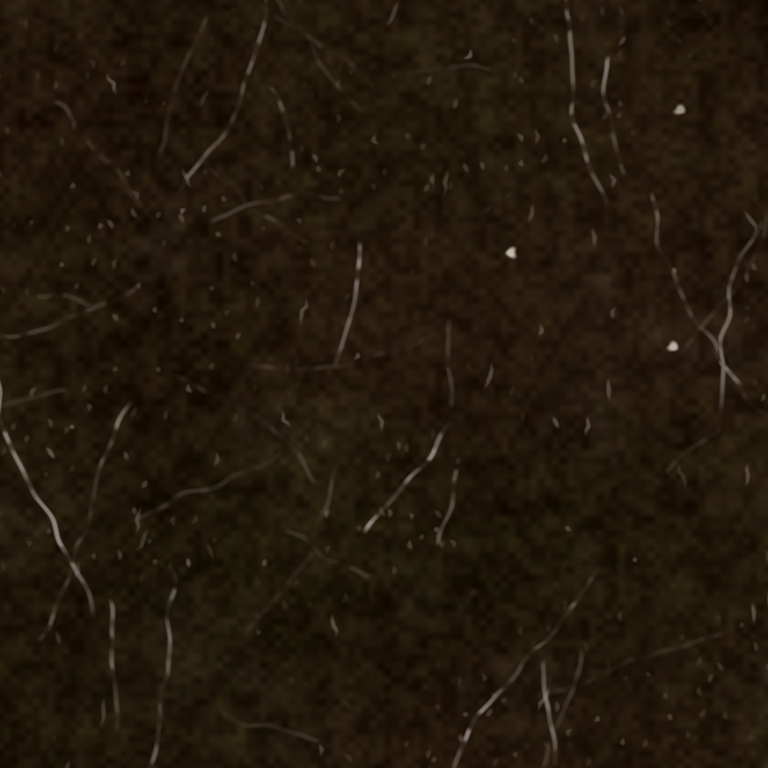
Reproduce this texture procedurally as a three.js fragment shader.

```glsl
// Dark brown marble with broken, mostly upright pale veins, faint cracks and small flecks.
varying vec2 vUv;

float hash(vec2 p) {
  return fract(sin(dot(p, vec2(127.1, 311.7))) * 43758.5453);
}

float noise(vec2 p) {
  vec2 cell = floor(p);
  vec2 f = fract(p);
  f = f * f * (3.0 - 2.0 * f);
  float low = mix(hash(cell), hash(cell + vec2(1.0, 0.0)), f.x);
  float high = mix(hash(cell + vec2(0.0, 1.0)), hash(cell + vec2(1.0, 1.0)), f.x);
  return mix(low, high, f.y);
}

mat2 rotation(float angle) {
  float c = cos(angle);
  float s = sin(angle);
  return mat2(c, -s, s, c);
}

// One wavering line through center, tapered at its ends and broken along its length
float vein(vec2 p, vec2 center, float angle, float halfLength, float width, float seed) {
  vec2 q = rotation(angle) * (p - center);
  q.x += 0.025 * sin(q.y * 11.0 + seed * 2.4);
  q.x += 0.012 * (noise(vec2(q.y * 28.0, seed)) - 0.5);
  float line = 1.0 - smoothstep(width * 0.2, width, abs(q.x));
  float ends = 1.0 - smoothstep(halfLength * 0.85, halfLength, abs(q.y));
  float pieces = noise(vec2(q.y * 75.0, seed + 9.0));
  float strength = noise(vec2(q.y * 14.0, seed + 31.0));
  return line * ends * (0.15 + 0.85 * smoothstep(0.15, 0.8, pieces)) * (0.35 + 0.75 * strength);
}

// Bright upright veins, spread evenly by irrational steps
float brightVeins(vec2 p) {
  float sum = 0.0;
  for (int i = 0; i < 15; i++) {
    float k = float(i);
    vec2 center = fract(vec2(0.11, 0.32) + k * vec2(0.618, 0.755));
    float angle = (hash(vec2(k, 3.0)) - 0.5) * 1.1;
    float halfLength = mix(0.05, 0.19, hash(vec2(k, 5.0)));
    float glow = mix(0.55, 1.0, hash(vec2(k, 7.0)));
    sum = max(sum, glow * vein(p, center, angle, halfLength, 0.0052, k));
  }
  return sum;
}

// Dim hairline cracks running in any direction
float faintCracks(vec2 p) {
  float sum = 0.0;
  for (int i = 0; i < 22; i++) {
    float k = float(i) + 50.0;
    vec2 center = vec2(hash(vec2(k, 1.0)), hash(vec2(k, 2.0)));
    float angle = 3.14 * hash(vec2(k, 3.0));
    float halfLength = mix(0.04, 0.14, hash(vec2(k, 4.0)));
    sum = max(sum, vein(p, center, angle, halfLength, 0.0055, k));
  }
  return sum;
}

// Scattered grains, one at most per grid cell; stretch makes them upright
float flecks(vec2 p, float cells, float share, float radius, float stretch, float seed) {
  float sum = 0.0;
  vec2 home = floor(p * cells);
  for (int y = -1; y <= 1; y++) {
    for (int x = -1; x <= 1; x++) {
      vec2 cell = home + vec2(float(x), float(y));
      vec2 jitter = vec2(hash(cell + seed), hash(cell + seed + 17.0));
      vec2 q = p - (cell + jitter) / cells;
      q = rotation((hash(cell + seed + 5.0) - 0.5) * 1.2) * q;
      q.x += 0.004 * (noise(vec2(q.y * 120.0, cell.x + cell.y * 7.0)) - 0.5);
      q.y /= mix(1.0, stretch, hash(cell + seed + 29.0));
      float present = step(hash(cell + seed + 41.0), share);
      float glow = mix(0.35, 1.0, hash(cell + seed + 53.0));
      sum = max(sum, present * glow * (1.0 - smoothstep(radius * 0.3, radius, length(q))));
    }
  }
  return sum;
}

void main() {
  vec2 p = vUv;

  // Mottled ground
  float clouds = noise(p * 5.0 + 3.0);
  float blotches = noise(p * 38.0);
  float grain = noise(p * 105.0 + 40.0);
  float tone = 0.5 + 1.75 * (0.25 * clouds + 0.35 * blotches + 0.4 * grain - 0.5);
  vec3 color = mix(vec3(0.08, 0.045, 0.005), vec3(0.175, 0.135, 0.065), tone);
  float tint = noise(p * 3.5 + 20.0) - 0.5 + 0.6 * (noise(p * 60.0 + 8.0) - 0.5);
  color += tint * vec3(-0.012, 0.012, -0.004);

  // Hazy patches and dim cracks
  float haze = smoothstep(0.6, 0.95, noise(p * 9.0 + 70.0)) * noise(p * 55.0 + 12.0);
  color += 0.035 * haze;
  color = mix(color, vec3(0.36, 0.32, 0.28), 0.5 * faintCracks(p));

  // Flecks, veins and rare white specks
  float patches = smoothstep(0.25, 0.7, noise(p * 6.0 + 90.0));
  float smallFlecks = flecks(p, 34.0, 0.32, 0.0048, 2.0, 11.0) * patches;
  float longFlecks = flecks(p, 11.0, 0.4, 0.0045, 5.0, 63.0);
  color = mix(color, vec3(0.40, 0.36, 0.29), 0.6 * smallFlecks);
  color = mix(color, vec3(0.46, 0.42, 0.38), 0.65 * longFlecks);
  color = mix(color, vec3(0.58, 0.54, 0.51), 0.95 * brightVeins(p));
  color = mix(color, vec3(0.92, 0.90, 0.84), flecks(p, 6.0, 0.1, 0.009, 1.2, 87.0));

  gl_FragColor = vec4(color, 1.0);
}
```
